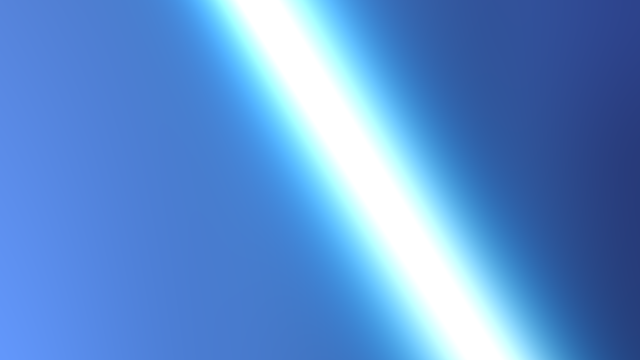
A WebGL 1 fragment shader for this background:

```glsl
precision highp float;

uniform vec2 u_resolution;

// Backdrop colours, from left to right
const vec3 SKY_LEFT = vec3(0.375, 0.570, 0.945);
const vec3 SKY_MID = vec3(0.285, 0.475, 0.805);
const vec3 SKY_RIGHT = vec3(0.195, 0.315, 0.600);
const vec3 SKY_EDGE = vec3(0.155, 0.225, 0.475);
const float SKY_LIFT = 0.07;

// Beam axis and glow, measured in canvas heights
const float ASPECT = 16.0 / 9.0;
const vec2 BEAM_BOTTOM = vec2(1.347, 0.0);
const vec2 BEAM_TOP = vec2(0.706, 1.0);
const float LEFT_SPREAD_BOTTOM = 1.08;
const float LEFT_SPREAD_TOP = 0.72;
const float RIGHT_SPREAD = 1.06;
const vec3 GLOW_GAIN = vec3(0.92, 0.75, 0.55);
const vec3 GLOW_WIDTH = vec3(0.118, 0.158, 0.190);
const vec3 HALO_TINT = vec3(-0.035, 0.085, 0.010);
const float HALO_WIDTH = 0.32;

// Signed distance to the beam axis, positive on the right
float beamDistance(vec2 p) {
    vec2 axis = normalize(BEAM_TOP - BEAM_BOTTOM);
    return dot(p - BEAM_BOTTOM, vec2(axis.y, -axis.x));
}

vec3 backdrop(vec2 uv) {
    vec3 color = mix(SKY_LEFT, SKY_MID, smoothstep(-0.12, 0.36, uv.x));
    color = mix(color, SKY_RIGHT, smoothstep(0.34, 0.80, uv.x));
    color = mix(color, SKY_EDGE, smoothstep(0.78, 1.02, uv.x));

    // Brighter toward the lower left, darker toward the upper left
    float leftSide = 1.0 - smoothstep(0.0, 0.45, uv.x);
    color *= 1.0 + SKY_LIFT * leftSide * (1.0 - 2.0 * uv.y);

    // The upper right corner keeps a little more blue
    float corner = smoothstep(0.75, 1.0, uv.x) * smoothstep(0.5, 1.0, uv.y);
    return color + vec3(0.02, 0.035, 0.07) * corner;
}

vec3 gaussian(float d, vec3 width) {
    vec3 t = d / width;
    return exp(-t * t);
}

void main() {
    vec2 uv = gl_FragCoord.xy / u_resolution;
    float d = beamDistance(uv * vec2(ASPECT, 1.0));

    // The left flank narrows with height
    float leftSpread = mix(LEFT_SPREAD_BOTTOM, LEFT_SPREAD_TOP, uv.y);
    float spread = d < 0.0 ? leftSpread : RIGHT_SPREAD;
    float reach = d / spread;

    // Each channel fades at its own rate: white, cyan, then blue
    vec3 color = backdrop(uv);
    color += HALO_TINT * gaussian(reach, vec3(HALO_WIDTH));
    color += GLOW_GAIN * gaussian(reach, GLOW_WIDTH);

    gl_FragColor = vec4(clamp(color, 0.0, 1.0), 1.0);
}
```
